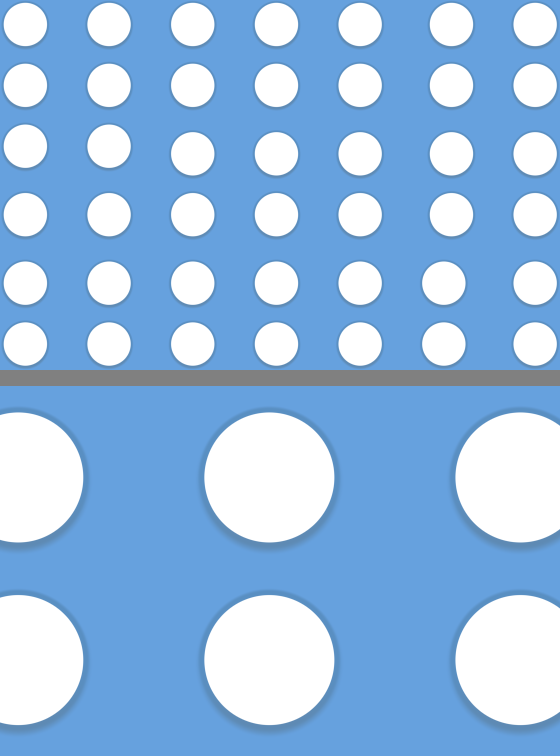
Top: the whole. Bottom: its middle third, enlarged.
Write a WebGL 1 fragment shader that draws this pattern.

```glsl
precision highp float;

// A blue sheet with a 7 by 6 array of white discs, each with a thin
// darker rim and a soft shadow falling below. Disc centres snap to a fine
// lattice, so a few columns and rows sit one lattice step off.

uniform vec2 u_resolution;

// Lengths are fractions of the canvas width; y runs down from the top.
const float STEP = 0.013587;
const vec2 FIRST_CENTRE = vec2(0.0453, 0.0437);
const float DISC_RADIUS = 0.0387;
const float RIM_RADIUS = 0.0418;
const float SHADOW_RADIUS = 0.0422;
const float SHADOW_DROP = 0.0019;
const float SHADOW_BLUR = 0.0024;

const vec3 SHEET_BLUE = vec3(0.40, 0.63, 0.87);
const vec3 RIM_BLUE = vec3(0.35, 0.56, 0.76);
const vec3 SHADE_BLUE = vec3(0.37, 0.54, 0.70);
const vec3 DISC_WHITE = vec3(1.0);

// Coverage of a disc with an edge of the given softness.
float discMask(vec2 offset, float radius, float softness) {
  return 1.0 - smoothstep(-softness, softness, length(offset) - radius);
}

// Centre of a disc, counted in whole lattice steps from the first one.
vec2 discCentre(float column, float row) {
  vec2 steps = vec2(11.0 * column, 8.0 * row);
  // The last column is shifted; the one before it only in the upper rows.
  steps.x += step(5.5, column + step(row, 3.5) * 0.9);
  // The third row breaks after two discs; lower rows carry the shift on.
  steps.y += step(2.5, row + step(1.5, column) * 0.9);
  steps.y += step(3.5, row);
  return FIRST_CENTRE + STEP * steps;
}

// Offset from the nearest disc centre.
vec2 nearestOffset(vec2 point) {
  vec2 nearest = vec2(1.0);
  for (int row = 0; row < 6; row++) {
    for (int column = 0; column < 7; column++) {
      vec2 offset = point - discCentre(float(column), float(row));
      if (dot(offset, offset) < dot(nearest, nearest)) nearest = offset;
    }
  }
  return nearest;
}

// Shadow, rim and white face, layered over the sheet.
vec3 paintDisc(vec3 base, vec2 offset, float pixel) {
  float below = smoothstep(0.1, 0.9, offset.y / max(length(offset), pixel));
  float shadow = discMask(offset - vec2(0.0, SHADOW_DROP), SHADOW_RADIUS, SHADOW_BLUR);
  float rim = discMask(offset, RIM_RADIUS, max(pixel, 0.0012));
  float face = discMask(offset, DISC_RADIUS, 0.7 * pixel);
  vec3 rimColour = mix(RIM_BLUE, SHADE_BLUE, 0.9 * below);
  vec3 colour = mix(base, rimColour, 0.8 * shadow);
  colour = mix(colour, rimColour, rim);
  return mix(colour, DISC_WHITE, face);
}

void main() {
  float pixel = 1.0 / u_resolution.x;
  vec2 point = vec2(gl_FragCoord.x, u_resolution.y - gl_FragCoord.y) * pixel;
  vec3 colour = paintDisc(SHEET_BLUE, nearestOffset(point), pixel);
  gl_FragColor = vec4(colour, 1.0);
}
```
